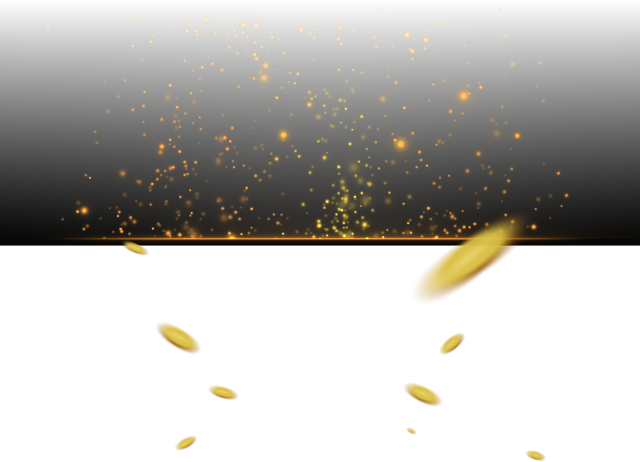
Give the GLSL for this background, as a WebGL 1 fragment shader.

```glsl
precision highp float;
// Golden sparks rising in a dark fading band, with blurred coins falling over white.

uniform vec2 u_resolution;

// Layout, in canvas heights; x is measured from the centre
const float BAND_BOTTOM = 0.4685;
const float HORIZON = 0.483;
const float FADE_POWER = 1.2;
const float CENTRE_GLOW = 0.12;
const float FIRST_CELLS = 16.0;   // cells per height in the coarsest spark layer
const float LAYER_RATIO = 1.65;
const float SPARK_AMOUNT = 0.85;

const vec3 PAPER = vec3(1.0);
const vec3 FLOOR_BLACK = vec3(0.025, 0.022, 0.02);
const vec3 AMBER = vec3(1.0, 0.60, 0.16);
const vec3 LEMON = vec3(1.0, 0.88, 0.20);
const vec3 PALE_GOLD = vec3(1.0, 0.82, 0.56);
const vec3 COIN_FACE = vec3(0.85, 0.74, 0.25);
const vec3 COIN_SHINE = vec3(0.93, 0.86, 0.48);
const vec3 COIN_RIM = vec3(0.61, 0.39, 0.09);

float hash(vec2 p) {
  vec3 q = fract(vec3(p.xyx) * 0.1031);
  q += dot(q, q.yzx + 33.33);
  return fract((q.x + q.y) * q.z);
}

float bell(float x, float width) {
  return exp(-x * x / (width * width));
}

float cornerSlope(vec2 cell, vec2 offset) {
  float a = 6.2832 * hash(cell);
  return dot(vec2(cos(a), sin(a)), offset);
}

float gradientNoise(vec2 p) {
  vec2 i = floor(p), f = fract(p);
  vec2 u = f * f * f * (f * (f * 6.0 - 15.0) + 10.0);
  vec2 e = vec2(1.0, 0.0);
  float low = mix(cornerSlope(i, f), cornerSlope(i + e.xy, f - e.xy), u.x);
  float high = mix(cornerSlope(i + e.yx, f - e.yx), cornerSlope(i + e.xx, f - e.xx), u.x);
  return mix(low, high, u.y);
}

// Chance of a spark: thick at the horizon, rising in plumes, with a streak on top
float sparkDensity(vec2 p) {
  float h = (p.y - HORIZON) / (1.0 - HORIZON);
  float spread = 1.0 - smoothstep(0.35, 0.62, abs(p.x));
  float ground = 0.07 + 0.26 * exp(-h * 5.0);
  float sway = 0.025 * sin(h * 7.0);
  float plumes = 0.55 * bell(p.x - 0.047 - sway, 0.05) * exp(-h * 1.8);
  plumes += 0.30 * bell(p.x + 0.32 - sway, 0.04) * exp(-h * 3.0);
  plumes += 0.28 * bell(p.x + 0.17 + sway, 0.05) * exp(-h * 2.0);
  plumes += 0.32 * bell(p.x - 0.254, 0.06) * exp(-h * 6.0);
  float streak = 0.6 * bell(p.x + 0.17, 0.10) * bell(p.y - 0.93 + 0.16 * (p.x + 0.17), 0.018);
  float clumps = clamp(1.0 + 1.5 * gradientNoise(p * 11.0), 0.2, 1.8);
  float inside = step(0.0, h) * (1.0 - smoothstep(0.92, 1.0, h));
  return SPARK_AMOUNT * inside * clumps * (spread * ground + plumes + streak);
}

vec3 addSparks(vec3 col, vec2 p, float pixel) {
  float cells = FIRST_CELLS;
  for (int layer = 0; layer < 4; layer++) {
    vec2 shift = vec2(37.0, 19.0) * float(layer + 1);
    vec2 home = floor(p * cells);
    for (int j = -1; j <= 1; j++) {
      for (int i = -1; i <= 1; i++) {
        vec2 cell = home + vec2(float(i), float(j));
        vec2 key = cell + shift + 100.0;
        vec2 spot = (cell + vec2(hash(key + 3.1), hash(key + 8.7))) / cells;
        float lit = step(hash(key), sparkDensity(spot));
        float power = hash(key + 15.3);
        float radius = mix(0.13, 0.28, hash(key + 21.9)) / cells;
        float d = length(p - spot);
        float disc = 1.0 - smoothstep(radius * 0.75, radius + pixel, d);
        float core = 1.0 - smoothstep(radius * 0.2, radius * 0.6 + pixel, d);
        float glow = bell(d, radius * 1.3);
        float alpha = (0.25 * disc + 0.55 * core + 0.2 * glow) * mix(0.2, 1.0, power * power);
        vec3 tint = mix(AMBER, LEMON, 0.9 * bell(spot.x - 0.05, 0.13));
        tint = mix(tint, PALE_GOLD, smoothstep(0.72, 0.95, spot.y));
        col = mix(col, tint + 0.15 * core, lit * alpha);
      }
    }
    cells *= LAYER_RATIO;
  }
  return col;
}

// A tilted disc with a dark lower rim, its tips smeared by motion
vec3 addCoin(vec3 col, vec2 p, vec2 centre, vec2 size, float angle, float blur, float pixel) {
  vec2 d = p - centre;
  float c = cos(angle), s = sin(angle);
  vec2 q = vec2(c * d.x + s * d.y, c * d.y - s * d.x) / size;
  float soft = blur * (0.35 + 0.65 * min(abs(q.x), 1.0)) + pixel / size.y;
  float cover = 1.0 - smoothstep(1.0 - soft, 1.0 + soft, length(q));
  float face = 1.0 - smoothstep(0.75, 1.05 + soft, length((q - vec2(-0.04, 0.22)) * vec2(1.0, 1.12)));
  float shine = bell(q.y - 0.15 - 0.2 * q.x, 0.3) * bell(q.x + 0.1, 0.6);
  vec3 gold = mix(COIN_RIM, mix(COIN_FACE, COIN_SHINE, 0.6 * shine), face);
  return mix(col, gold, cover * 0.96);
}

void main() {
  float pixel = 1.0 / u_resolution.y;
  vec2 p = vec2(gl_FragCoord.x - 0.5 * u_resolution.x, gl_FragCoord.y) * pixel;

  // Band fading from white down to black, lit softly at the centre
  float t = clamp((1.0 - p.y) / (1.0 - BAND_BOTTOM), 0.0, 1.0);
  vec3 band = vec3(pow(1.0 - t, FADE_POWER));
  band += CENTRE_GLOW * t * bell(p.x, 0.48) * vec3(1.0, 0.97, 0.93);
  float above = p.y - HORIZON;
  band += AMBER * 0.16 * bell(p.x - 0.12, 0.4) * exp(-abs(above) * 45.0);
  band = addSparks(band, p, pixel);

  // Black floor and its glowing golden line
  band = mix(band, FLOOR_BLACK, 1.0 - smoothstep(-pixel, pixel, above));
  float lineFade = 1.0 - smoothstep(0.3, 0.62, abs(p.x));
  band += AMBER * lineFade * (0.6 * bell(above, 0.0022) + 0.15 * bell(above, 0.008));
  vec3 col = mix(PAPER, band, smoothstep(-0.5 * pixel, 0.5 * pixel, p.y - BAND_BOTTOM));

  // Falling coins, the nearest one most blurred
  col = addCoin(col, p, vec2(-0.400, 0.463), vec2(0.024, 0.009), -0.40, 0.20, pixel);
  col = addCoin(col, p, vec2(-0.306, 0.268), vec2(0.043, 0.018), -0.55, 0.25, pixel);
  col = addCoin(col, p, vec2(-0.209, 0.150), vec2(0.026, 0.011), -0.28, 0.20, pixel);
  col = addCoin(col, p, vec2(-0.290, 0.041), vec2(0.020, 0.009), 0.50, 0.20, pixel);
  col = addCoin(col, p, vec2(0.286, 0.256), vec2(0.026, 0.012), 0.68, 0.20, pixel);
  col = addCoin(col, p, vec2(0.223, 0.146), vec2(0.035, 0.015), -0.45, 0.25, pixel);
  col = addCoin(col, p, vec2(0.198, 0.067), vec2(0.008, 0.004), -0.50, 0.15, pixel);
  col = addCoin(col, p, vec2(0.467, 0.014), vec2(0.017, 0.008), -0.30, 0.20, pixel);
  col = addCoin(col, p, vec2(0.330, 0.443), vec2(0.110, 0.036), 0.63, 0.45, pixel);

  gl_FragColor = vec4(clamp(col, 0.0, 1.0), 1.0);
}
```
